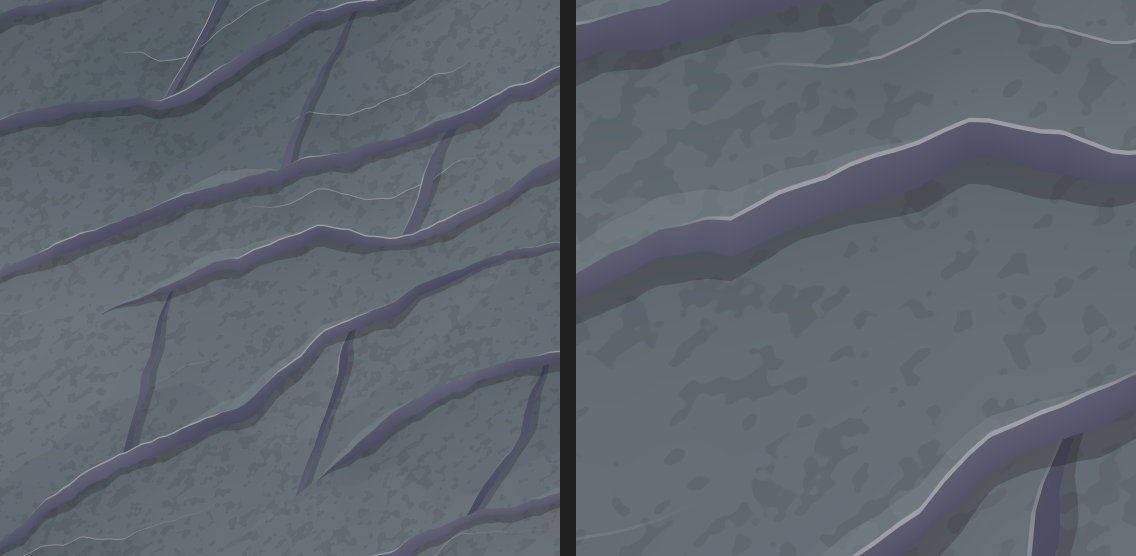
Left: the whole. Right: its middle third, enlarged.
This texture is drawn by a Shadertoy shader. Its source:

```glsl
const int LEDGES = 9;
const float SLOPE = 0.45;        // mean rise of the ledges
const float SPACING = 0.2;       // vertical gap between ledges
const float FACE_SIZE = 0.024;   // height of a ledge face
const float SHADOW_SIZE = 0.015; // crisp shadow under a face
const float CRACK_SIZE = 0.018;
const float RIM_SIZE = 0.0026;
const float SPECKLE_DARK = 0.065;
const vec3 STONE_DARK = vec3(0.345, 0.385, 0.415);
const vec3 STONE_LIGHT = vec3(0.445, 0.475, 0.505);
const vec3 BEVEL = vec3(0.49, 0.52, 0.55);
const vec3 FACE_LIGHT = vec3(0.375, 0.38, 0.46);
const vec3 FACE_DARK = vec3(0.27, 0.285, 0.37);
const vec3 RIM = vec3(0.68, 0.68, 0.70);

float hash(float n) { return fract(sin(n * 12.9898 + 4.1) * 43758.547); }

float hash2(vec2 p) {
    vec3 q = fract(p.xyx * 0.1031);
    q += dot(q, q.yzx + 33.33);
    return fract((q.x + q.y) * q.z);
}

float noise(vec2 p) {
    vec2 i = floor(p), f = fract(p);
    f = f * f * (3.0 - 2.0 * f);
    return mix(mix(hash2(i), hash2(i + vec2(1, 0)), f.x),
               mix(hash2(i + vec2(0, 1)), hash2(i + vec2(1, 1)), f.x), f.y);
}

// Angular and smooth one-dimensional noise, both from -1 to 1
float zigzag(float t, float seed) {
    float i = floor(t) + seed * 37.0;
    return mix(hash(i), hash(i + 1.0), fract(t)) * 2.0 - 1.0;
}

float wave(float t, float seed) {
    return zigzag(floor(t) + smoothstep(0.0, 1.0, fract(t)), seed);
}

float ledgeBase(float id) { return -0.5 + SPACING * id; }

float ledgeHeight(float x, float id) {
    return ledgeBase(id) + SLOPE * x + 0.075 * wave(x * 2.6 + 5.0, id)
        + 0.026 * zigzag(x * 7.0, id + 11.0)
        + 0.006 * zigzag(x * 24.0, id + 23.0)
        + 0.0018 * zigzag(x * 70.0, id + 31.0);
}

float cover(float d) { return clamp(d * iResolution.y + 0.5, 0.0, 1.0); }

float band(float d, float lo, float hi) { return cover(d - lo) * cover(hi - d); }

vec3 stone(float tone, float speckle) {
    return mix(STONE_DARK, STONE_LIGHT, clamp(tone, 0.0, 1.0)) * (1.0 - SPECKLE_DARK * speckle);
}

// Top of one slab, split by a steep crack and a pale hairline
vec3 slabTop(vec2 p, float h, float id, float tone, float speckle) {
    float lo = clamp(-ledgeBase(id) / SLOPE, 0.0, 1.0);
    float hi = clamp((1.0 - ledgeBase(id)) / SLOPE, 0.0, 1.0);
    float start = mix(lo, hi, 0.15 + 0.7 * hash(id + 71.0));
    float s = 0.87 * (p.x - start - 0.5 * h - 0.025 * zigzag(h * 10.0, id + 41.0)
        - 0.005 * zigzag(h * 32.0, id + 43.0));
    float fade = smoothstep(0.32, 0.1, h) * step(0.2, hash(id + 83.0));
    float width = CRACK_SIZE * fade * (0.8 + 0.4 * zigzag(h * 12.0, id + 47.0));

    tone += 0.24 * (hash(id + 5.0) - 0.5) - 0.12 * fade * cover(s);
    vec3 col = stone(tone, speckle);

    // Hairline with a slightly darker lower side
    float line = h - 0.09 - 0.03 * zigzag(p.x * 6.0, id + 53.0) - 0.007 * zigzag(p.x * 27.0, id + 59.0);
    float visible = smoothstep(0.1, 0.5, wave(p.x * 3.0, id + 61.0));
    col *= 1.0 - 0.06 * visible * cover(-line) * smoothstep(-0.07, 0.0, line);
    col = mix(col, RIM, 0.55 * visible * band(line, 0.0, 0.0018));

    // Crack: shadow, face, rim
    col *= 1.0 - 0.17 * band(s, width, width + 0.012 * fade);
    vec3 face = mix(FACE_LIGHT, FACE_DARK, 0.5 + 0.4 * wave(h * 9.0, id));
    col = mix(col, face, band(s, 0.0, width) * step(0.001, width));
    float glint = smoothstep(0.0, 0.6, zigzag(h * 11.0, id + 67.0));
    return mix(col, RIM, 0.7 * fade * glint * band(s, -RIM_SIZE, 0.0));
}

void mainImage(out vec4 fragColor, in vec2 fragCoord) {
    vec2 p = fragCoord / iResolution.y;

    // Broad tones, crisp faint patches and speckles along the grain
    vec2 grain = vec2(0.8 * p.x + 0.6 * p.y, 0.8 * p.y - 0.6 * p.x) + 7.0;
    float tone = 0.58 + 0.7 * (noise(p * 2.3 + 3.0) - 0.5);
    float patches = noise(grain * vec2(1.8, 5.0)) + 0.04 * noise(grain * 22.0);
    tone -= 0.2 * smoothstep(0.575, 0.59, patches);
    float speckle = 0.65 * noise(grain * vec2(65.0, 105.0)) + 0.35 * noise(grain * vec2(150.0, 190.0));
    speckle = smoothstep(0.59, 0.65, speckle + 0.16 * (noise(grain * 9.0) - 0.5));

    // Slabs stacked from the lowest to the highest
    vec3 col = stone(tone, speckle);
    for (int i = 0; i < LEDGES; i++) {
        float id = float(i);
        float h = p.y - ledgeHeight(p.x, id);
        float rise = (ledgeHeight(p.x + 0.025, id) - ledgeHeight(p.x - 0.025, id)) / 0.05;
        float d = h / length(vec2(1.0, rise));
        float taper = smoothstep(-0.75, -0.1, wave(p.x * 2.2 + 2.0, id + 13.0));
        float thick = FACE_SIZE * taper * (0.8 + 0.3 * zigzag(p.x * 11.0, id + 17.0)
            + 0.12 * zigzag(p.x * 37.0, id + 19.0));
        float drop = SHADOW_SIZE * taper * (0.9 + 0.4 * zigzag(p.x * 17.0, id + 29.0));

        // Soft and crisp shadows cast below the face
        col *= 1.0 - 0.1 * taper * exp(min(d, 0.0) / 0.07);
        col *= 1.0 - 0.19 * cover(d + thick + drop) * smoothstep(0.0, 0.2, taper);

        float depth = clamp(-d / max(thick, 0.001), 0.0, 1.0);
        vec3 face = mix(FACE_LIGHT, FACE_DARK, 0.2 + 0.45 * depth + 0.35 * wave(p.x * 5.0, id + 37.0));
        col = mix(col, face, cover(d + thick) * step(0.001, thick));

        // Slab top with a pale bevel and a broken bright rim
        vec3 top = slabTop(p, h, id, tone, speckle);
        float bevel = 0.028 * taper * zigzag(p.x * 5.0, id + 7.0);
        top = mix(top, BEVEL, 0.45 * cover(bevel - d) * step(0.0, bevel));
        float glint = smoothstep(-0.3, 0.5, zigzag(p.x * 9.0, id + 3.0)) * taper;
        top = mix(top, RIM, 0.75 * glint * cover(RIM_SIZE * (0.4 + 0.6 * glint) - d));
        col = mix(col, top, cover(d));
    }
    fragColor = vec4(col, 1.0);
}
```
